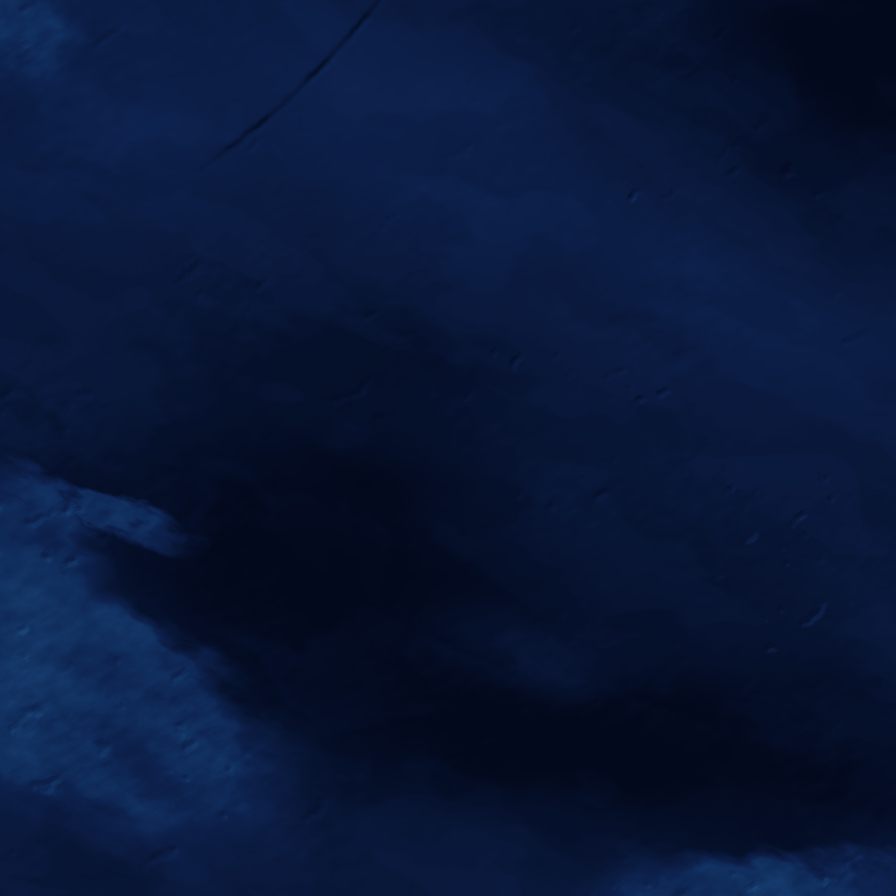
A WebGL 2 fragment shader for this texture:

```glsl
#version 300 es
precision highp float;
// Dark navy painted surface: soft pools of tone on a stepped blue ramp,
// ragged brighter banks, a broken curved crease and clusters of crumbled relief.
// Gradient noise bends the shapes, lays faint strokes and adds patchy grain.
uniform vec2 u_resolution;
out vec4 fragColor;

vec2 hash2(vec2 p) {
    p = vec2(dot(p, vec2(127.1, 311.7)), dot(p, vec2(269.5, 183.3)));
    return fract(sin(p) * 43758.5);
}

float gradientNoise(vec2 p) {
    vec2 i = floor(p), f = p - i;
    vec2 u = f * f * f * (f * (f * 6.0 - 15.0) + 10.0);
    vec2 o = vec2(0.0, 1.0);
    float a = dot(hash2(i) * 2.0 - 1.0, f);
    float b = dot(hash2(i + o.yx) * 2.0 - 1.0, f - o.yx);
    float c = dot(hash2(i + o) * 2.0 - 1.0, f - o);
    float d = dot(hash2(i + 1.0) * 2.0 - 1.0, f - 1.0);
    return mix(mix(a, b, u.x), mix(c, d, u.x), u.y);
}

float fbm(vec2 p) {
    float sum = 0.0, amp = 0.6;
    for (int i = 0; i < 4; i++) {
        sum += amp * gradientNoise(p);
        p = mat2(1.6, 1.2, -1.2, 1.6) * p + 7.3;
        amp *= 0.5;
    }
    return sum;
}

vec2 turn(vec2 p, float angle) {
    float c = cos(angle), s = sin(angle);
    return mat2(c, -s, s, c) * p;
}

// Soft elliptical pool of tone
float pool(vec2 p, vec2 centre, vec2 radius, float angle) {
    vec2 q = turn(p - centre, angle) / radius;
    return exp(-dot(q, q));
}

// Elliptical bank with a firmer rim
float bank(vec2 p, vec2 centre, vec2 radius, float angle, float softness) {
    float d = length(turn(p - centre, angle) / radius);
    return 1.0 - smoothstep(1.0 - softness, 1.0 + softness * 0.3, d);
}

// Height of sparse slanted paint crumbs
float crumbs(vec2 p) {
    return smoothstep(0.17, 0.36, fbm(turn(p, 0.6) * vec2(24.0, 52.0)));
}

vec3 blueRamp(float level) {
    vec3 tones[6] = vec3[6](vec3(0.012, 0.035, 0.11), vec3(0.02, 0.065, 0.17),
        vec3(0.04, 0.10, 0.24), vec3(0.05, 0.13, 0.30), vec3(0.07, 0.20, 0.39), vec3(0.12, 0.29, 0.50));
    vec3 c = tones[0];
    for (int i = 1; i < 6; i++) c = mix(c, tones[i], clamp(level - float(i - 1), 0.0, 1.0));
    return c;
}

void main() {
    vec2 uv = gl_FragCoord.xy / u_resolution;
    vec2 bend = vec2(fbm(uv * 4.0), fbm(uv * 4.0 + 19.0));
    vec2 w = uv + 0.09 * bend;

    // Broad light and shade
    float level = 1.85;
    level += 1.1 * pool(w, vec2(0.50, 0.84), vec2(0.34, 0.11), -0.35);
    level += 0.7 * pool(w, vec2(0.12, 0.86), vec2(0.20, 0.16), 0.3);
    level += 0.8 * pool(w, vec2(0.88, 0.64), vec2(0.24, 0.09), -0.2);
    level -= 0.8 * pool(w, vec2(0.38, 0.59), vec2(0.19, 0.10), 0.0);
    level -= 1.9 * pool(w, vec2(0.42, 0.36), vec2(0.36, 0.13), -0.25);
    level -= 1.7 * pool(w, vec2(0.72, 0.16), vec2(0.42, 0.10), -0.1);
    level -= 2.0 * pool(w, vec2(1.0, 1.0), vec2(0.25, 0.22), 0.0);
    level += 1.5 * pool(w, vec2(0.61, 0.29), vec2(0.12, 0.05), -0.25);
    level += 0.8 * fbm(turn(uv, -0.3) * vec2(3.5, 8.0));

    // Faint overlapping strokes
    float strokes = fbm(turn(w, -0.35) * vec2(5.0, 11.0) + 50.0);
    level += 0.3 * (smoothstep(-0.02, 0.08, strokes) - 0.5);

    // Ragged bright banks, firm and soft by turns
    vec2 ragged = uv + 0.07 * bend + 0.045 * fbm(turn(uv, -0.4) * vec2(14.0, 34.0));
    float soft = 0.35 + 0.5 * gradientNoise(uv * 9.0) + 0.5 * smoothstep(0.16, 0.02, uv.y) * step(uv.x, 0.5);
    soft = clamp(soft, 0.15, 0.9);
    float banks = bank(ragged, vec2(0.13, 0.18), vec2(0.24, 0.13), -0.65, soft);
    banks = max(banks, bank(ragged, vec2(0.0, 0.36), vec2(0.12, 0.11), 0.0, soft));
    banks = max(banks, bank(ragged, vec2(0.10, 0.43), vec2(0.14, 0.022), -0.3, 0.5));
    banks = max(banks, bank(ragged, vec2(0.86, 0.01), vec2(0.19, 0.05), 0.0, 0.45));
    banks = max(banks, 0.9 * bank(ragged, vec2(0.01, 0.98), vec2(0.08, 0.09), 0.0, 0.6));
    level = mix(level, 3.6 + 2.0 * fbm(turn(uv, -0.4) * vec2(7.0, 14.0)), banks);

    // Curved crease, broken along its length
    float x = uv.x - 0.215;
    float d = (uv.y - 0.807 - 0.62 * x - 1.5 * x * x) / length(vec2(1.0, 0.62 + 3.0 * x));
    d += 0.005 * fbm(uv * 45.0);
    float reach = smoothstep(-0.01, 0.05, x) * smoothstep(0.24, 0.19, x);
    reach *= 0.45 + 0.55 * smoothstep(-0.15, 0.2, gradientNoise(uv * 26.0));
    level += reach * (0.4 * exp(-pow((d + 0.006) / 0.003, 2.0)) - 1.9 * exp(-pow(d / 0.0032, 2.0)));

    // Crumbled relief lit from the lower right, gathered in clusters
    float relief = crumbs(uv) - crumbs(uv + vec2(0.004, -0.005));
    float gather = smoothstep(0.02, 0.3, gradientNoise(uv * 8.0 + 3.0));
    float sparkle = pool(uv, vec2(0.87, 0.34), vec2(0.05, 0.07), 0.0);
    float spread = 0.25 + 1.2 * pool(uv, vec2(0.72, 0.68), vec2(0.40, 0.14), -0.5);
    level += relief * (1.5 * gather * spread + 0.6 * banks);
    level += 3.2 * sparkle * max(relief, -0.1);

    // Patchy brushed grain
    float patchy = smoothstep(-0.1, 0.3, gradientNoise(uv * 6.0 + 40.0));
    level += (0.2 + 0.45 * patchy + 0.6 * banks) * fbm(turn(uv, 0.5) * vec2(36.0, 74.0));
    fragColor = vec4(blueRamp(level), 1.0);
}
```
